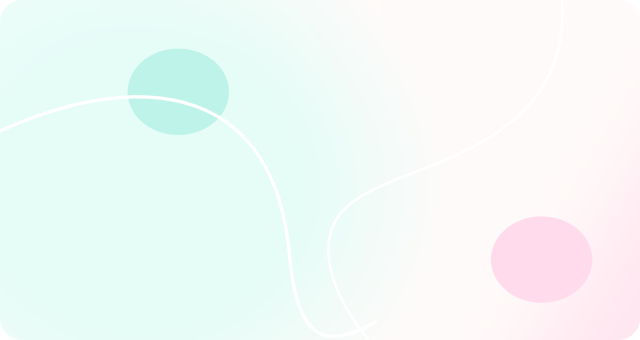
A Shadertoy shader for this background:

```glsl
// Soft mint-to-blush card with a teal glow, two ovals and two flowing white ribbons.

// Coverage of a shape from its signed distance, one pixel of smoothing
float coverage(float dist) {
    return clamp(0.5 - dist * iResolution.y, 0.0, 1.0);
}

float segmentDistance(vec2 p, vec2 a, vec2 b) {
    vec2 ab = b - a;
    return length(p - a - ab * clamp(dot(p - a, ab) / dot(ab, ab), 0.0, 1.0));
}

vec2 cubic(vec2 a, vec2 b, vec2 c, vec2 d, float t) {
    float s = 1.0 - t;
    return s * s * s * a + 3.0 * s * s * t * b + 3.0 * s * t * t * c + t * t * t * d;
}

// Distance to a cubic curve, walked as short chords
float curveDistance(vec2 p, vec2 a, vec2 b, vec2 c, vec2 d) {
    float nearest = 1e3;
    vec2 from = a;
    for (int i = 1; i <= 28; i++) {
        vec2 to = cubic(a, b, c, d, float(i) / 28.0);
        nearest = min(nearest, segmentDistance(p, from, to));
        from = to;
    }
    return nearest;
}

float ovalDistance(vec2 p, vec2 center) {
    vec2 radii = vec2(0.149, 0.127);
    return (length((p - center) / radii) - 1.0) * radii.y;
}

float roundedBox(vec2 p, vec2 halfSize, float radius) {
    vec2 q = abs(p) - halfSize + radius;
    return length(max(q, 0.0)) + min(max(q.x, q.y), 0.0) - radius;
}

void mainImage(out vec4 fragColor, in vec2 fragCoord) {
    vec2 p = fragCoord / iResolution.y;
    vec2 halfCard = 0.5 * iResolution.xy / iResolution.y;

    // Diagonal wash: pale mint, warm white, blush
    float diagonal = p.x + 0.6 * (1.0 - p.y);
    vec3 color = mix(vec3(0.949, 0.992, 0.984), vec3(0.998, 0.982, 0.977),
                     smoothstep(0.0, 1.275, diagonal));
    color = mix(color, vec3(1.0, 0.905, 0.943), smoothstep(1.91, 2.45, diagonal));

    // Mint glow on the left
    float glowRadius = length((p - vec2(0.417, 0.449)) / vec2(0.882, 0.784));
    color = mix(color, vec3(0.898, 0.990, 0.969), clamp((1.03 - glowRadius) / 0.5, 0.0, 1.0));

    // Teal and pink ovals
    color = mix(color, vec3(0.745, 0.953, 0.914), coverage(ovalDistance(p, vec2(0.5245, 0.730))));
    color = mix(color, vec3(1.0, 0.857, 0.922), coverage(ovalDistance(p, vec2(1.593, 0.2365))));

    // Left ribbon: broad arch, then a hook at the bottom
    vec2 archEnd = vec2(0.850, 0.265);
    float arch = min(
        curveDistance(p, vec2(-0.012, 0.609), vec2(0.368, 0.787), vec2(0.797, 0.784), archEnd),
        curveDistance(p, archEnd, vec2(0.870, 0.020), vec2(0.939, -0.042), vec2(1.105, 0.054)));

    // Right ribbon: three joined bends from top to bottom
    vec2 upperJoin = vec2(1.299, 0.525);
    vec2 lowerJoin = vec2(0.966, 0.265);
    float bends = min(
        curveDistance(p, vec2(1.652, 1.012), vec2(1.676, 0.730), vec2(1.495, 0.608), upperJoin),
        curveDistance(p, upperJoin, vec2(1.115, 0.449), vec2(0.966, 0.417), lowerJoin));
    bends = min(bends,
        curveDistance(p, lowerJoin, vec2(0.966, 0.167), vec2(1.025, 0.074), vec2(1.091, -0.010)));

    color = mix(color, vec3(1.0), max(coverage(arch - 0.0049), coverage(bends - 0.0037)));

    // White outside the rounded card
    color = mix(vec3(1.0), color, coverage(roundedBox(p - halfCard, halfCard, 0.064)));
    fragColor = vec4(color, 1.0);
}
```
